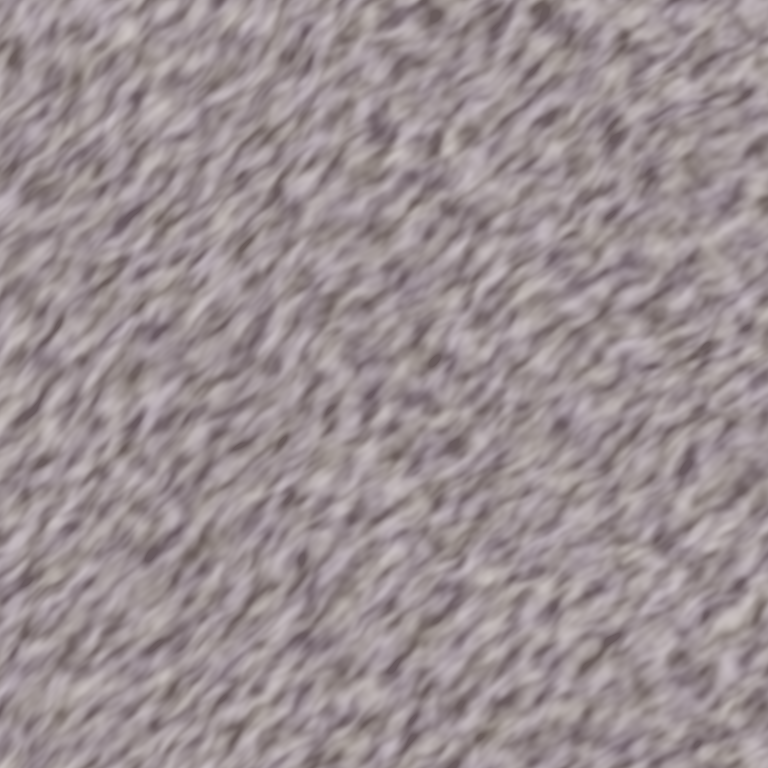
Write a WebGL 1 fragment shader that draws this texture.

```glsl
precision highp float;
// Draws rough mauve-grey plaster with short diagonal ridges and dark pits.

uniform vec2 u_resolution;

const vec3 SHADOW_COLOR = vec3(0.48, 0.43, 0.44);
const vec3 RIDGE_COLOR = vec3(0.71, 0.67, 0.68);
const vec3 TINT_AXIS = vec3(0.3, 0.6, -0.9);
const float TAU = 6.2831853;

float hash(vec2 p) {
  return fract(sin(dot(p, vec2(127.1, 311.7))) * 43758.5453);
}

// Contribution of one lattice corner with a random unit gradient.
float corner(vec2 cell, vec2 offset, vec2 f) {
  float angle = TAU * hash(cell + offset);
  return dot(vec2(cos(angle), sin(angle)), f - offset);
}

// Smooth gradient noise centred on zero.
float noise(vec2 p) {
  vec2 cell = floor(p);
  vec2 f = fract(p);
  vec2 w = f * f * f * (f * (f * 6.0 - 15.0) + 10.0);
  float bottom = mix(corner(cell, vec2(0.0, 0.0), f), corner(cell, vec2(1.0, 0.0), f), w.x);
  float top = mix(corner(cell, vec2(0.0, 1.0), f), corner(cell, vec2(1.0, 1.0), f), w.x);
  return mix(bottom, top, w.y);
}

// Noise stretched along a direction; density is cells along and across it.
float streaks(vec2 p, float angle, vec2 density, float seed) {
  vec2 along = vec2(cos(angle), sin(angle));
  vec2 across = vec2(-along.y, along.x);
  return noise(vec2(dot(p, along), dot(p, across)) * density + seed);
}

// Bends the grain so it leans flatter to the right, and makes it wavy.
vec2 bendGrain(vec2 p) {
  vec2 wave = vec2(noise(p * 22.0 + 7.3), noise(p * 22.0 + 41.9));
  vec2 drift = vec2(noise(p * 5.0 + 63.1), noise(p * 5.0 + 88.4));
  return p + vec2(0.0, 0.18 * p.x * p.x) + 0.005 * wave + 0.016 * drift;
}

// Ridge height: three nearly parallel layers, with deeper pits than peaks.
float ridges(vec2 p) {
  float h = streaks(p, 0.92, vec2(17.0, 54.0), 11.7);
  h += 0.78 * streaks(p, 0.79, vec2(23.0, 72.0), 37.2);
  h += 0.42 * streaks(p, 0.86, vec2(44.0, 118.0), 73.6);
  return h - 0.25 * h * h + 0.015;
}

void main() {
  vec2 uv = gl_FragCoord.xy / u_resolution.y;
  vec2 grain = bendGrain(uv);

  // Relief with faint broad patches of shade
  float patches = noise(uv * 4.0 + 19.5);
  float tone = 0.56 + 1.04 * ridges(grain) + 0.14 * patches;
  vec3 color = mix(SHADOW_COLOR, RIDGE_COLOR, clamp(tone, -0.3, 1.4));

  // Slight drift between warm and violet grey
  float tint = streaks(grain, 0.8, vec2(16.0, 30.0), 52.8);
  color += 0.03 * tint * TINT_AXIS;

  gl_FragColor = vec4(color, 1.0);
}
```
